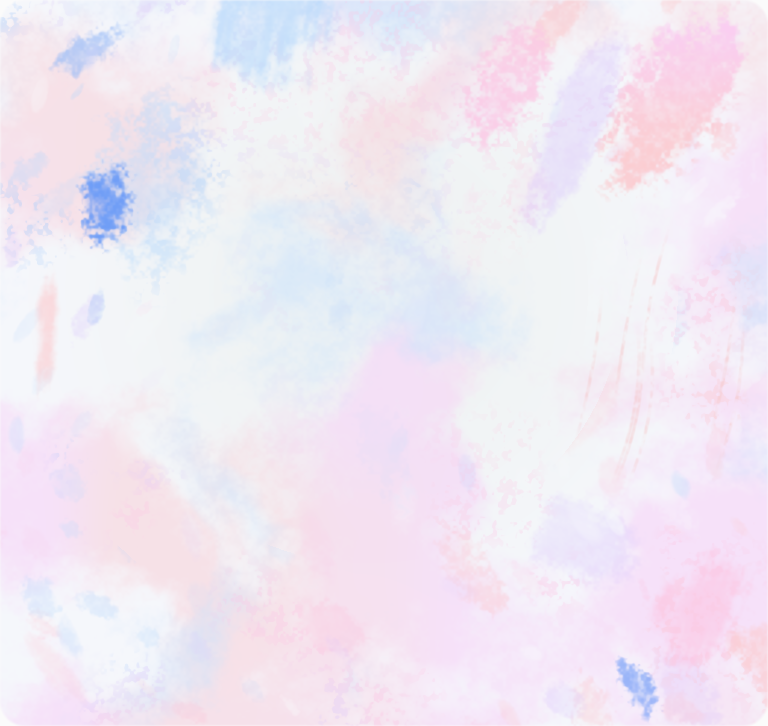
A Shadertoy shader for this background:

```glsl
// Pale painted paper: soft pink and blue washes, dry-brush dabs and fine scratches.
// Washes are warped fbm; dabs are rotated ellipses with bristle and grain edges,
// scattered on jittered grids around a quiet centre, under a few broad strokes.
#define GRAIN_SCALE 75.0
#define BRISTLE_SCALE 75.0
#define RAGGEDNESS 1.5
#define DAB_SOFTNESS 0.8
#define DENSITY 0.70
#define WASH_STRENGTH 0.62
#define SCRATCH_COUNT 8
#define CORNER_RADIUS 0.035
#define PINK vec3(0.985, 0.790, 0.900)
#define PEACH vec3(0.985, 0.795, 0.810)
#define SKY vec3(0.735, 0.860, 0.985)
#define LILAC vec3(0.870, 0.810, 0.985)

const vec3 AZURE = vec3(0.36, 0.57, 0.97);
const vec3 WHITE = vec3(0.975, 0.985, 0.990);

float hash(vec2 p) {
    vec3 q = fract(vec3(p.xyx) * 0.1031);
    q += dot(q, q.yzx + 33.33);
    return fract((q.x + q.y) * q.z);
}

float noise(vec2 p) {
    vec2 i = floor(p), f = fract(p);
    f = f * f * (3.0 - 2.0 * f);
    return mix(mix(hash(i), hash(i + vec2(1, 0)), f.x),
               mix(hash(i + vec2(0, 1)), hash(i + vec2(1, 1)), f.x), f.y);
}

float fbm(vec2 p) {
    float sum = 0.0, amp = 0.5;
    for (int i = 0; i < 5; i++) {
        sum += amp * noise(p);
        p = mat2(1.6, 1.2, -1.2, 1.6) * p + 7.3;
        amp *= 0.5;
    }
    return sum;
}

// Coverage of one dab; dryness goes from long bristles (0) to paper grain (1).
float dab(vec2 p, vec2 centre, vec2 halfSize, float angle, float dryness, float grain) {
    float c = cos(angle), s = sin(angle);
    vec2 local = mat2(c, -s, s, c) * (p - centre);
    float reach = length(local / halfSize);
    if (reach > 1.6) return 0.0;
    float bristle = 0.6 * noise(local * vec2(6.0, BRISTLE_SCALE) + centre * 57.0)
                  + 0.4 * noise(local * vec2(14.0, 2.2 * BRISTLE_SCALE) + centre * 91.0);
    float tooth = mix(bristle, grain, 0.2 + 0.8 * dryness);
    float ragged = 0.55 * tooth + 0.45 * noise(p * 24.0 + centre * 13.0);
    float cover = smoothstep(0.0, DAB_SOFTNESS, 1.0 - reach * reach + (ragged - 0.5) * RAGGEDNESS);
    return cover * (0.6 + 0.4 * tooth);
}

// Hue runs from blue through lilac and pink to peach as warmth rises.
vec3 pigment(float warmth, float depth) {
    vec3 cool = mix(SKY, AZURE, 0.7 * pow(depth, 6.0));
    vec3 col = mix(cool, LILAC, smoothstep(0.36, 0.44, warmth));
    col = mix(col, PINK, smoothstep(0.50, 0.60, warmth));
    return mix(col, PEACH, smoothstep(0.72, 0.92, warmth));
}

// One jittered grid of dabs; some are white and lift the paint off again.
vec3 scatter(vec3 col, vec2 p, float cell, float strength, float seed, float rim, float grain) {
    vec2 home = floor(p / cell);
    for (int k = 0; k < 9; k++) {
        vec2 id = home + vec2(k % 3 - 1, k / 3 - 1);
        vec2 key = id + seed;
        if (hash(key + 3.1) > DENSITY * mix(0.4, 1.0, rim)) continue;
        vec2 centre = (id + 0.5 + 0.7 * (vec2(hash(key), hash(key + 41.7)) - 0.5)) * cell;
        vec2 halfSize = cell * mix(0.25, 0.5, hash(key + 9.4)) * vec2(1.0, mix(0.3, 0.8, hash(key + 17.2)));
        float lean = mix(2.35, 1.05, smoothstep(0.2, 0.5, centre.y)) + hash(key + 5.8) - 0.5;
        float warmth = 0.54 + 0.4 * (centre.x - 0.5) - 0.3 * (centre.y - 0.5)
                     + 0.9 * (hash(key + 23.6) - 0.5);
        float a = dab(p, centre, halfSize, lean, hash(key + 29.3), grain);
        a *= strength * mix(0.3, 1.0, hash(key + 13.9)) * mix(0.3, 1.0, rim);
        vec3 paint = hash(key + 61.4) > 0.76 ? WHITE : pigment(warmth, hash(key + 37.5));
        col = mix(col, paint, a);
    }
    return col;
}

void mainImage(out vec4 fragColor, in vec2 fragCoord) {
    vec2 p = fragCoord / iResolution.y;
    vec2 extent = iResolution.xy / iResolution.y;
    float rim = smoothstep(0.12, 0.55, length(p - vec2(0.51, 0.60)));
    float grain = 0.40 * noise(p * GRAIN_SCALE) + 0.35 * noise(p * GRAIN_SCALE * 1.9 + 11.0)
                + 0.25 * noise(p * GRAIN_SCALE * 3.3 + 29.0);
    grain = smoothstep(0.2, 0.8, grain);

    // Paper and washes
    vec3 col = mix(vec3(0.940, 0.953, 0.955), vec3(0.962, 0.968, 0.985), rim);
    vec2 warped = p + 0.2 * vec2(fbm(p * 5.0), fbm(p * 5.0 + 19.0));
    float warmBias = 0.09 * rim + 0.08 * (p.x - 0.5) - 0.10 * (p.y - 0.5);
    float warmWash = smoothstep(0.47, 0.74, fbm(warped * 4.5 + 2.0) + warmBias + 0.05 * (grain - 0.5));
    float coolWash = smoothstep(0.52, 0.78, fbm(warped * 4.2 + 31.0) + 0.14 * (p.y - p.x) + 0.05 * (grain - 0.5));
    vec3 blush = mix(vec3(0.970, 0.83, 0.86), vec3(0.965, 0.83, 0.97), smoothstep(0.3, 0.7, noise(p * 4.0 + 5.0)));
    col = mix(col, blush, WASH_STRENGTH * warmWash);
    col = mix(col, vec3(0.80, 0.89, 0.985), WASH_STRENGTH * coolWash);

    // Scattered dabs, broad to small
    col = scatter(col, p, 0.30, 0.60, 11.0, rim, grain);
    col = scatter(col, p, 0.17, 0.68, 53.0, rim, grain);
    col = scatter(col, p, 0.075, 0.50, 97.0, rim * rim, grain);

    // Fine spatter in patches
    float spatter = smoothstep(0.58, 0.85, grain) * smoothstep(0.48, 0.64, fbm(p * 6.0 + 47.0));
    col = mix(col, pigment(0.3 + 0.5 * p.x + 0.5 * (noise(p * 7.0) - 0.5), 0.8), 0.38 * spatter * mix(0.4, 1.0, rim));

    // Broad strokes: blue bristles and bloom, lilac shade, pink sweeps, coral streak, warm glow
    col = mix(col, SKY, 0.85 * dab(p, vec2(0.37, 0.99), vec2(0.12, 0.10), 1.4, 0.1, grain));
    col = mix(col, SKY, 0.55 * dab(p, vec2(0.21, 0.75), vec2(0.13, 0.10), 1.2, 0.7, grain));
    col = mix(col, AZURE, 0.85 * dab(p, vec2(0.145, 0.72), vec2(0.062, 0.042), 1.4, 0.9, grain));
    col = mix(col, LILAC, 0.60 * dab(p, vec2(0.79, 0.82), vec2(0.15, 0.05), 1.1, 0.3, grain));
    col = mix(col, PINK, 0.85 * dab(p, vec2(0.695, 0.885), vec2(0.10, 0.05), 1.1, 0.8, grain));
    vec3 sweep = mix(PEACH, vec3(0.98, 0.80, 0.95), smoothstep(0.78, 0.98, p.y));
    col = mix(col, sweep, 0.95 * dab(p, vec2(0.93, 0.87), vec2(0.16, 0.072), 1.0, 0.7, grain));
    col = mix(col, PEACH, 0.80 * dab(p, vec2(0.066, 0.545), vec2(0.10, 0.022), 1.5, 0.0, grain));
    col = mix(col, PINK, 0.85 * dab(p, vec2(0.965, 0.16), vec2(0.09, 0.07), 1.2, 0.2, grain));
    col = mix(col, AZURE, 0.60 * dab(p, vec2(0.88, 0.05), vec2(0.045, 0.025), 2.1, 1.0, grain));

    // Thin curved scratches on the right side
    for (int i = 0; i < SCRATCH_COUNT; i++) {
        float h = hash(vec2(i, 71.0)), g = hash(vec2(i, 83.0));
        float dy = p.y - mix(0.42, 0.60, g);
        float offset = abs(p.x - mix(0.80, 1.03, h) - 0.18 * dy - (g - 0.6) * 2.5 * dy * dy);
        float line = smoothstep(0.004, 0.0005, offset) * smoothstep(0.12, 0.03, abs(dy));
        col = mix(col, vec3(0.96, 0.78, 0.78), 0.5 * line * grain);
    }

    // Rounded white corners
    vec2 q = abs(p - 0.5 * extent) - 0.5 * extent + CORNER_RADIUS;
    float outside = length(max(q, 0.0)) - CORNER_RADIUS;
    fragColor = vec4(mix(col, vec3(0.985), smoothstep(-0.003, 0.003, outside)), 1.0);
}
```
